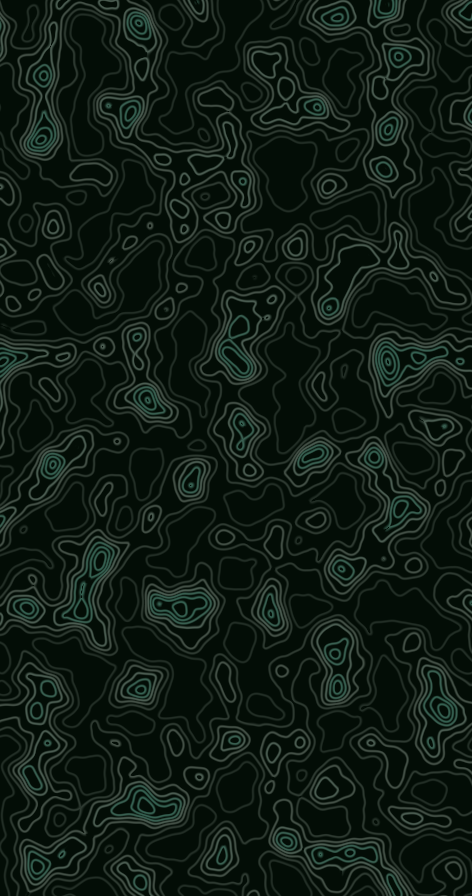
Write a WebGL 2 fragment shader that draws this pattern.

```glsl
#version 300 es
precision highp float;
// Draws a dark topographic map: thin nested contour lines of smooth noise.

uniform vec2 u_resolution;
out vec4 fragColor;

// Lengths are in canvas widths.
const vec3 GROUND = vec3(0.010, 0.050, 0.022);
const vec3 LOW_LINE = vec3(0.135, 0.180, 0.148);
const vec3 MID_LINE = vec3(0.310, 0.360, 0.320);
const vec3 PEAK_LINE = vec3(0.210, 0.380, 0.320);
const float HILL_FREQUENCY = 9.5;
const float DETAIL_FREQUENCY = 19.5;
const float DETAIL_AMOUNT = 0.35;
const float PEAK_STEEPNESS = 0.8;
const float LEVELS_PER_UNIT = 5.8;
const float LINE_REACH = 0.0045;
const float SLOPE_STEP = 0.0008;
const float TAU = 6.2831853;

float hash(vec2 cell) {
    return fract(sin(dot(cell, vec2(127.1, 311.7))) * 43758.5453);
}

// Slope of a random unit gradient at a lattice corner.
float cornerSlope(vec2 cell, vec2 offset) {
    float angle = TAU * hash(cell);
    return dot(vec2(cos(angle), sin(angle)), offset);
}

float gradientNoise(vec2 p) {
    vec2 cell = floor(p);
    vec2 f = p - cell;
    vec2 blend = f * f * f * (f * (f * 6.0 - 15.0) + 10.0);
    vec2 e = vec2(1.0, 0.0);
    float bottom = mix(cornerSlope(cell, f), cornerSlope(cell + e, f - e), blend.x);
    float top = mix(cornerSlope(cell + e.yx, f - e.yx),
                    cornerSlope(cell + e.xx, f - e.xx), blend.x);
    return mix(bottom, top, blend.y);
}

// Height counted in contour levels; peaks are steeper than basins.
float elevation(vec2 p) {
    float height = gradientNoise(p * HILL_FREQUENCY + 3.7)
                 + DETAIL_AMOUNT * gradientNoise(p * DETAIL_FREQUENCY + 41.3);
    return LEVELS_PER_UNIT * (height + PEAK_STEEPNESS * height * height);
}

vec3 lineColor(float level) {
    vec3 color = mix(LOW_LINE, MID_LINE, smoothstep(-1.0, 2.0, level));
    return mix(color, PEAK_LINE, smoothstep(1.5, 3.5, level));
}

void main() {
    vec2 p = gl_FragCoord.xy / u_resolution.x;
    float pixel = 1.0 / u_resolution.x;

    // Distance to the nearest contour, from height and slope
    float height = elevation(p);
    vec2 slope = vec2(elevation(p + vec2(SLOPE_STEP, 0.0)),
                      elevation(p + vec2(0.0, SLOPE_STEP))) - height;
    float level = floor(height + 0.5);
    float contourDistance = abs(height - level) / max(length(slope) / SLOPE_STEP, 1.0);

    // Soft-edged line over the ground
    float reach = max(LINE_REACH, pixel);
    float coverage = 1.0 - smoothstep(0.0, reach, contourDistance);
    fragColor = vec4(mix(GROUND, lineColor(level), coverage), 1.0);
}
```
